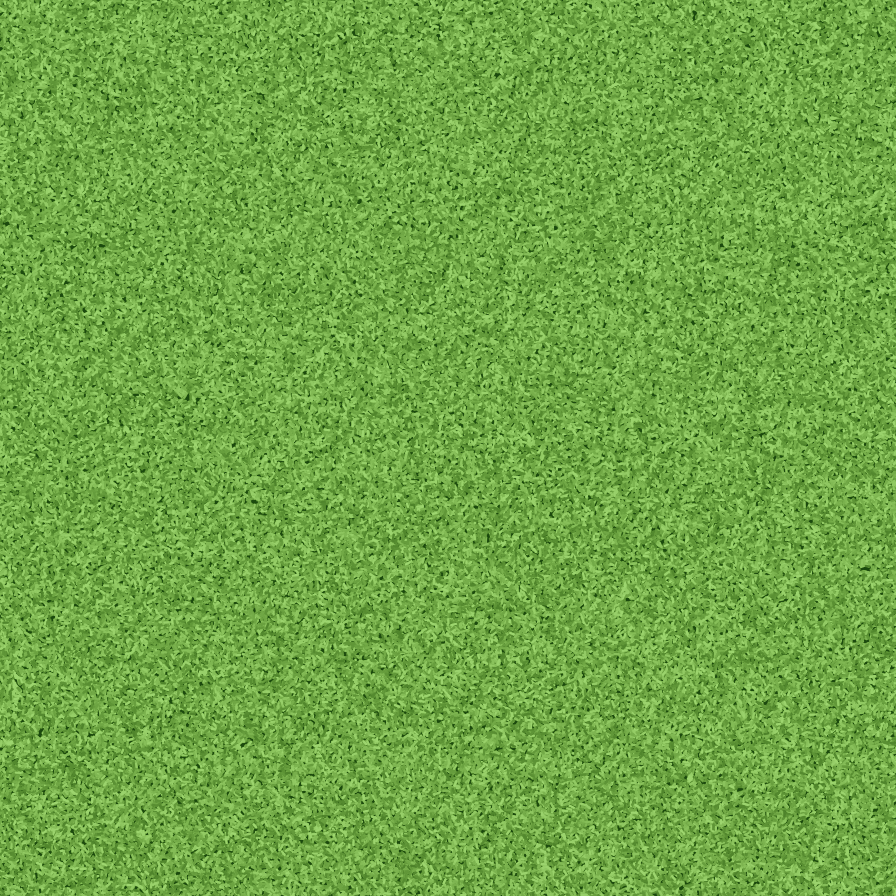
Write a Shadertoy shader that draws this texture.

```glsl
// Dense green turf: short, randomly turned flakes of leaf over dark gaps.

// Sine-free hash: three random values in 0..1.
vec3 hash33(vec3 p) {
    p = fract(p * vec3(0.1031, 0.1030, 0.0973));
    p += dot(p, p.yxz + 33.33);
    return fract((p.xxy + p.yxx) * p.zyx);
}

// Distance to a segment centred on the origin.
float segmentDistance(vec2 p, vec2 dir, float halfLength) {
    float along = clamp(dot(p, dir), -halfLength, halfLength);
    return length(p - dir * along);
}

// Green ramp from deep shade (0) to lit leaf (1).
vec3 leafColor(float light) {
    vec3 curve = pow(vec3(light), vec3(0.9, 0.8, 1.4));
    return vec3(0.0, 0.14, 0.03) + vec3(0.66, 0.74, 0.45) * curve;
}

void mainImage(out vec4 fragColor, in vec2 fragCoord) {
    vec2 p = fragCoord / iResolution.y * 200.0;
    vec2 home = floor(p);
    float light = 0.13;

    // Stack three layers of flakes, one flake per cell and layer.
    for (int layer = 0; layer < 3; layer++) {
        for (int y = -1; y <= 1; y++) {
            for (int x = -1; x <= 1; x++) {
                vec2 cell = home + vec2(x, y);
                vec3 place = hash33(vec3(cell, float(layer) * 17.0 + 3.0));
                vec3 look = hash33(vec3(cell + 271.0, float(layer) * 23.0 + 11.0));

                float angle = place.z * 3.14159;
                vec2 dir = vec2(cos(angle), sin(angle));
                float d = segmentDistance(p - cell - place.xy, dir, mix(0.35, 0.55, look.x));

                float cover = 1.0 - smoothstep(0.12, 0.42, d);
                light = mix(light, mix(0.42, 0.93, look.y), cover);
            }
        }
    }

    fragColor = vec4(leafColor(light), 1.0);
}
```
